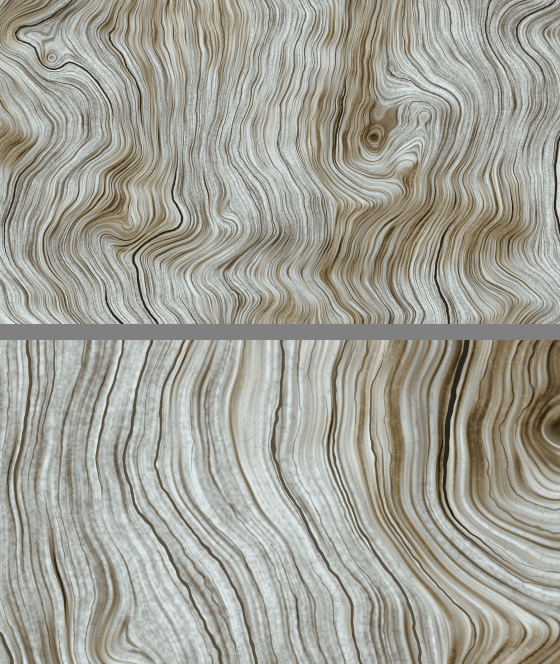
Top: the whole. Bottom: its middle third, enlarged.
Write a Shadertoy shader that draws this texture.

```glsl
// Weathered silver driftwood: wavy vertical grain with knots, folds and cracks.
// A warped "grain" field acts as ring coordinate; fibres, bands and cracks follow
// its level lines, and the summed tone is coloured by a brown-to-silver ramp.

const vec3 DEEP   = vec3(0.10, 0.09, 0.07);
const vec3 BROWN  = vec3(0.47, 0.43, 0.35);
const vec3 OLIVE  = vec3(0.535, 0.525, 0.485);
const vec3 GREY   = vec3(0.65, 0.66, 0.64);
const vec3 SILVER = vec3(0.86, 0.90, 0.90);
const vec3 RUST_SHIFT = vec3(0.035, 0.0, -0.05);
const float BASE_TONE       = 0.695;
const float FIBRE_DENSITY   = 270.0;  // fibre cells per canvas height
const float FIBRE_CONTRAST  = 0.13;
const float THREAD_CONTRAST = 0.08;   // finest fibres
const float GROOVE_DEPTH    = 0.15;
const float STAIN_DEPTH     = 0.14;
const float RELIEF          = 0.06;

// Knots and folds: centre, radius, push across the grain
const int KNOT_COUNT = 6;
const vec4 KNOTS[KNOT_COUNT] = vec4[KNOT_COUNT](
    vec4(0.14, 0.81, 0.060,  0.09), vec4(0.40, 0.28, 0.055, -0.08),
    vec4(0.68, 0.34, 0.045,  0.055), vec4(0.03, 0.88, 0.080,  0.09),
    vec4(1.38, 0.66, 0.180, -0.14), vec4(1.27, 0.45, 0.110, -0.07));

float hash(vec2 p) {
    vec3 q = fract(p.xyx * 0.1031);
    q += dot(q, q.yzx + 33.33);
    return fract((q.x + q.y) * q.z);
}

// Value noise, -1 to 1
float valueNoise(vec2 p) {
    vec2 i = floor(p), f = p - i;
    f = f * f * (3.0 - 2.0 * f);
    float low  = mix(hash(i), hash(i + vec2(1, 0)), f.x);
    float high = mix(hash(i + vec2(0, 1)), hash(i + vec2(1, 1)), f.x);
    return 2.0 * mix(low, high, f.y) - 1.0;
}

float slopeAt(vec2 cell, vec2 offset) {
    float angle = 6.2832 * hash(cell + 71.0);
    return dot(vec2(cos(angle), sin(angle)), offset);
}

// Gradient noise, smooth enough to bend the grain
float bendNoise(vec2 p) {
    vec2 i = floor(p), f = p - i, e = vec2(1, 0);
    vec2 u = f * f * f * (f * (6.0 * f - 15.0) + 10.0);
    return mix(mix(slopeAt(i, f), slopeAt(i + e, f - e), u.x),
               mix(slopeAt(i + e.yx, f - e.yx), slopeAt(i + 1.0, f - 1.0), u.x), u.y);
}

// Ring coordinate; its level lines are the wood grain
float grain(vec2 p) {
    float wild = smoothstep(0.1, 0.75, distance(p, vec2(0.80, 0.95)));
    vec2 q = p + 0.10 * vec2(bendNoise(p * 2.3 + 5.0), bendNoise(p * 2.7 + 19.0));
    float g = p.x + mix(0.08, 0.24, wild) * bendNoise(q * vec2(1.5, 3.0) + 3.7);
    g += mix(0.02, 0.06, wild) * bendNoise(q * vec2(4.0, 7.0) + 11.3);
    g += 0.011 * bendNoise(p * vec2(13.0, 17.0));
    for (int k = 0; k < KNOT_COUNT; k++) {
        vec2 d = (p - KNOTS[k].xy) / KNOTS[k].z;
        g += KNOTS[k].w * exp(-dot(d, d));
    }
    return g;
}

// Fibres whose on-canvas density stays even where the grain is squeezed
float fibres(float g, float along, float steepness, float density) {
    float level = clamp(log2(steepness), -2.0, 3.0);
    float octave = floor(level), blend = level - octave;
    float d = density * exp2(-octave);
    float fine   = valueNoise(vec2(g * d + 17.0 * octave, along));
    float coarse = valueNoise(vec2(g * d * 0.5 + 17.0 * (octave + 1.0), along));
    return mix(fine, coarse, blend) / length(vec2(1.0 - blend, blend));
}

// Coverage of dark splits that open and close along the grain
float cracks(float g, float along, float steepness, float count, float halfWidth, float pixel) {
    float id = floor(g * count);
    float centre = 0.5 + 0.6 * (hash(vec2(id, count)) - 0.5);
    float dist = abs(g * count - id - centre) / (count * steepness);
    float opening = valueNoise(vec2(id * 7.3 + count, along));
    float width = halfWidth * smoothstep(-0.1, 0.7, opening);
    return clamp((width - dist) / pixel + 0.5, 0.0, 1.0) * min(1.0, 2.0 * width / pixel);
}

vec3 woodColour(float tone) {
    vec3 c = mix(DEEP, BROWN, clamp((tone - 0.09) / 0.33, 0.0, 1.0));
    c = mix(c, OLIVE, clamp((tone - 0.42) / 0.11, 0.0, 1.0));
    c = mix(c, GREY, clamp((tone - 0.53) / 0.12, 0.0, 1.0));
    return mix(c, SILVER, clamp((tone - 0.65) / 0.235, 0.0, 1.0));
}

vec3 driftwood(vec2 p, float pixel) {
    float g = grain(p), e = 0.002;
    vec2 slope = vec2(grain(p + vec2(e, 0)) - g, grain(p + vec2(0, e)) - g) / e;
    float steepness = max(length(slope), 0.3), tilt = slope.y / steepness;
    float along = p.y + 0.2 * p.x;

    // Fibres, broader bands, blotches and grit
    float fibre = fibres(g, along * 9.0, steepness, FIBRE_DENSITY);
    float thread = fibres(g + 3.0, along * 22.0, steepness, 1.9 * FIBRE_DENSITY);
    float band = valueNoise(vec2(g * 55.0, along * 4.0));
    float blotch = valueNoise(p * 4.5 + 8.0) + 0.5 * valueNoise(p * 11.0);
    float grit = valueNoise(p * 430.0) + 0.8 * valueNoise(p * 210.0) + 0.3 * valueNoise(p * 80.0);
    float tone = BASE_TONE + FIBRE_CONTRAST * fibre + THREAD_CONTRAST * thread
               + 0.05 * band + 0.06 * blotch + 0.06 * grit + RELIEF * tilt;
    tone -= GROOVE_DEPTH * smoothstep(0.3, 0.9, -fibre);

    // Brown stain in patches, under folds and in knot hearts
    float stainField = valueNoise(p * vec2(4.5, 3.2) + 31.0) + 0.4 * band + 0.35 * grit
                     - 0.3 * fibre - 0.35 * tilt + 0.25 * (p.y - 0.5);
    for (int k = 0; k < KNOT_COUNT; k++) {
        vec2 d = (p - KNOTS[k].xy) / (0.5 * min(KNOTS[k].z, 0.08));
        stainField += 0.8 * exp(-dot(d, d));
    }
    float stain = smoothstep(0.1, 0.95, stainField);
    tone -= STAIN_DEPTH * stain;

    // Ragged cracks, hairline splits and dense fine checks
    float ragged = g + 0.003 * valueNoise(p * 28.0) + 0.0012 * valueNoise(p * 130.0);
    float split = cracks(ragged, along * 2.4, steepness, 7.0, 0.0034, pixel);
    float hairline = cracks(ragged, along * 4.0 + 9.0, steepness, 27.0, 0.0016, pixel);
    float check = cracks(ragged, along * 7.0 + 5.0, steepness, 80.0, 0.0012, pixel);
    tone = mix(tone, tone - 0.24, check);
    tone = mix(tone, 0.26, 0.9 * hairline);
    tone = mix(tone, 0.14, split);
    return woodColour(tone) + RUST_SHIFT * stain * (1.0 - split);
}

void mainImage(out vec4 fragColor, in vec2 fragCoord) {
    // Four samples per pixel keep the fine fibres clean
    vec3 colour = vec3(0.0);
    for (int s = 0; s < 4; s++) {
        vec2 offset = 0.5 * vec2(s & 1, s >> 1) - 0.25;
        colour += driftwood((fragCoord + offset) / iResolution.y, 0.6 / iResolution.y);
    }
    fragColor = vec4(clamp(0.25 * colour, 0.0, 1.0), 1.0);
}
```
